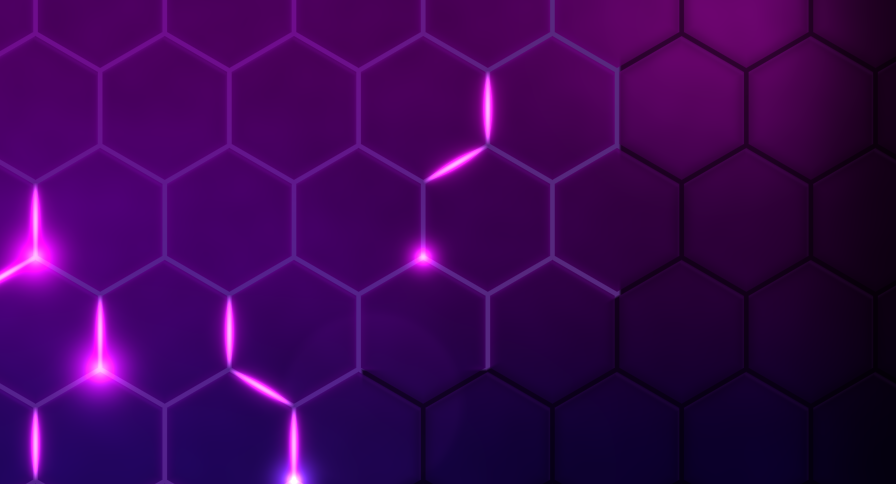
Reproduce this background procedurally as a Shadertoy shader.

```glsl
// A dark violet wall of hexagonal panels, with lit seams, glowing beams and flares.
// Folded hexagon distance draws the seams; beams and flares are placed on the
// vertices of the same lattice and added as light over a soft colour gradient.

const float CELL = 0.267;                      // hexagon width, in canvas heights
const vec2 HALF_STEP = CELL * vec2(0.5, 0.288675);
const vec2 ORIGIN = vec2(0.8744, 0.4686);      // lattice vertex (0, 0)

const vec3 MAGENTA = vec3(0.95, 0.03, 0.85);
const vec3 HOT_PINK = vec3(1.0, 0.55, 0.95);
const vec3 BLUE_GLOW = vec3(0.40, 0.25, 1.0);

// Each beam joins two lattice vertices: start.xy, end.xy
const vec4 BEAMS[9] = vec4[9](
    vec4(-6, 2, -6, 0), vec4(-6, 0, -7, -1), vec4(-5, -1, -5, -3),
    vec4(-3, -1, -3, -3), vec4(-3, -3, -2, -4), vec4(-2, -4, -2, -6),
    vec4(-6, -4, -6, -6), vec4(1, 5, 1, 3), vec4(1, 3, 0, 2));

// Each flare: vertex.xy, radius, blueness
const vec4 FLARES[4] = vec4[4](
    vec4(-6, 0, 0.050, 0.0), vec4(-5, -3, 0.054, 0.1),
    vec4(0, 0, 0.030, 0.1), vec4(-2, -6, 0.040, 0.75));

vec2 vertexAt(vec2 index) { return ORIGIN + index * HALF_STEP; }

vec2 hashGradient(vec2 cell) {
    float angle = 6.2832 * fract(sin(dot(cell, vec2(127.1, 311.7))) * 43758.5);
    return vec2(cos(angle), sin(angle));
}

float gradientNoise(vec2 p) {
    vec2 i = floor(p), f = fract(p);
    vec2 u = f * f * f * (f * (f * 6.0 - 15.0) + 10.0);
    vec2 e = vec2(1, 0);
    float low = mix(dot(hashGradient(i), f), dot(hashGradient(i + e), f - e), u.x);
    float high = mix(dot(hashGradient(i + e.yx), f - e.yx),
                     dot(hashGradient(i + 1.0), f - 1.0), u.x);
    return mix(low, high, u.y);
}

// Distance to the nearest seam of a pointy-top hexagon grid
float seamDistance(vec2 p) {
    vec2 period = vec2(1.0, 1.7320508);
    vec2 q = (p - vertexAt(vec2(1, 1))) / CELL;
    vec2 a = mod(q + 0.5 * period, period) - 0.5 * period;
    vec2 b = mod(q, period) - 0.5 * period;
    vec2 c = abs(dot(a, a) < dot(b, b) ? a : b);
    return CELL * (0.5 - max(c.x, dot(c, vec2(0.5, 0.8660254))));
}

// Gaussian falloff
float bell(float d, float width) { return exp(-d * d / (width * width)); }

vec3 backdrop(vec2 p, float aspect) {
    float x = p.x / aspect;
    vec3 bottom = mix(vec3(0.13, 0.02, 0.37), vec3(0.04, 0.0, 0.16), smoothstep(0.0, 0.85, x));
    vec3 middle = mix(vec3(0.29, 0.0, 0.46), vec3(0.15, 0.0, 0.19), smoothstep(0.0, 0.95, x));
    vec3 top = mix(vec3(0.30, 0.0, 0.38), vec3(0.27, 0.0, 0.29), x);
    vec3 color = mix(bottom, middle, smoothstep(0.02, 0.50, p.y));
    color = mix(color, top, smoothstep(0.42, 0.95, p.y));
    color += vec3(0.15, 0.02, 0.13) * bell(length(p - vec2(1.47, 0.95)), 0.26);
    color *= 1.0 - 0.65 * smoothstep(0.84, 1.01, x);
    float disc = 1.0 - smoothstep(0.17, 0.20, length(p - vec2(0.77, 0.17)));
    color += vec3(0.025, 0.005, 0.03) * disc;
    return color * (1.0 + 0.10 * gradientNoise(p * 4.0) + 0.06 * gradientNoise(p * 13.0));
}

// 1 where the seams carry light, 0 in the unlit lower right
float litRegion(vec2 p) {
    float slope = 0.237 - p.y + 0.56 * (p.x - 1.007);
    float lowerCut = min(p.x - 0.748, max(0.236 - p.y, slope));
    return 1.0 - smoothstep(-0.004, 0.004, max(p.x - 1.281, lowerCut));
}

vec3 addSeams(vec3 color, vec2 p, float pixel) {
    float d = seamDistance(p);
    float line = 1.0 - smoothstep(0.0048 - pixel, 0.0048 + pixel, d);
    float lit = litRegion(p);
    // dark groove with a thin bevel highlight below it
    color *= 1.0 - 0.22 * bell(d, 0.018);
    float bevel = bell(seamDistance(p + vec2(0.004, 0.008)), 0.004);
    color += vec3(0.035, 0.01, 0.045) * bevel * (1.0 - line);
    vec3 violet = mix(vec3(0.36, 0.15, 0.60), vec3(0.47, 0.06, 0.60), smoothstep(0.4, 0.9, p.y));
    violet = mix(violet, vec3(0.37, 0.18, 0.54), smoothstep(0.6, 1.2, p.x));
    vec3 seam = mix(color * 0.58, violet, lit * 0.88);
    color += vec3(0.10, 0.0, 0.13) * lit * bell(d, 0.016);
    return mix(color, seam, line);
}

vec3 beamLight(vec2 p, vec2 a, vec2 b) {
    vec2 along = b - a;
    float t = clamp(dot(p - a, along) / dot(along, along), 0.0, 1.0);
    float d = length(p - a - along * t);
    float swell = sin(3.14159 * t);
    return MAGENTA * (0.75 * bell(d, 0.011) + 0.22 * bell(d, 0.028)) * swell
         + HOT_PINK * bell(d, 0.0025 + 0.0035 * swell) * swell;
}

vec3 flareLight(vec2 p, vec2 center, float radius, float blueness) {
    float d = length(p - center);
    vec3 tint = mix(MAGENTA, BLUE_GLOW, blueness);
    return tint * (0.75 * bell(d, radius) + 0.25 * exp(-d / radius))
         + mix(HOT_PINK, vec3(0.9), blueness) * bell(d, radius * 0.36);
}

void mainImage(out vec4 fragColor, in vec2 fragCoord) {
    vec2 p = fragCoord / iResolution.y;
    vec3 color = backdrop(p, iResolution.x / iResolution.y);
    color = addSeams(color, p, 0.75 / iResolution.y);
    for (int i = 0; i < BEAMS.length(); i++)
        color += beamLight(p, vertexAt(BEAMS[i].xy), vertexAt(BEAMS[i].zw));
    for (int i = 0; i < FLARES.length(); i++)
        color += flareLight(p, vertexAt(FLARES[i].xy), FLARES[i].z, FLARES[i].w);
    fragColor = vec4(clamp(color, 0.0, 1.0), 1.0);
}
```
